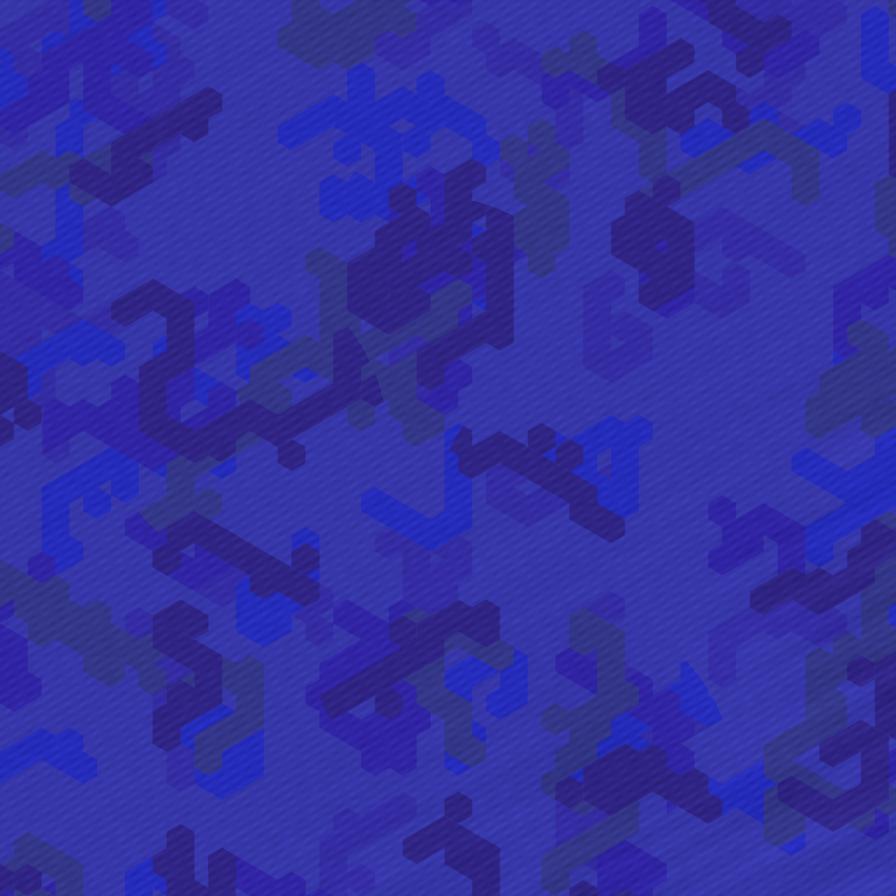
Reproduce this pattern procedurally as a WebGL 1 fragment shader.

```glsl
precision highp float;
// Blue woven camouflage: five layers of angular clumps over an indigo ground.
// Each clump is a random walk along hexagon edge directions, drawn with a
// hexagonal brush and a few side stamps; twill and faint creases shade it.

uniform vec2 u_resolution;

#define CELL 0.2         // spacing of the clumps in one layer
#define BRUSH 0.0155     // half width of the hexagonal brush
#define STEPS 6          // strokes in one clump
#define STAMP_SHARE 0.45 // share of strokes that carry a side hexagon
#define THREADS 96.0     // twill lines over the canvas height
#define TWILL 0.036      // strength of the weave
#define CREASE 0.06      // strength of the diagonal creases

const float TAU = 6.2831853;
const float SIDE = BRUSH * 1.1547;

const vec3 GROUND = vec3(0.214, 0.214, 0.665);
const vec3 BLUE   = vec3(0.145, 0.170, 0.730);
const vec3 INDIGO = vec3(0.205, 0.172, 0.640);
const vec3 VIOLET = vec3(0.188, 0.142, 0.645);
const vec3 SLATE  = vec3(0.202, 0.212, 0.535);
const vec3 PLUM   = vec3(0.185, 0.142, 0.520);

float hash(vec2 p) {
  vec3 q = fract(vec3(p.xyx) * vec3(0.1031, 0.1030, 0.0973));
  q += dot(q, q.yzx + 33.33);
  return fract((q.x + q.y) * q.z);
}

vec2 polar(float turns) {
  return vec2(cos(TAU * turns), sin(TAU * turns));
}

float gradientNoise(vec2 p) {
  vec2 i = floor(p), f = fract(p);
  vec2 u = f * f * f * (f * (f * 6.0 - 15.0) + 10.0);
  float a = dot(polar(hash(i)), f);
  float b = dot(polar(hash(i + vec2(1.0, 0.0))), f - vec2(1.0, 0.0));
  float c = dot(polar(hash(i + vec2(0.0, 1.0))), f - vec2(0.0, 1.0));
  float d = dot(polar(hash(i + 1.0)), f - 1.0);
  return mix(mix(a, b, u.x), mix(c, d, u.x), u.y);
}

// Hexagon norm with vertical flat sides
float hexDist(vec2 p) {
  p = abs(p);
  return max(p.x, dot(p, vec2(0.5, 0.866)));
}

// Nearest point of the triangular lattice below p
vec2 snapToLattice(vec2 p) {
  float i = floor(p.x / (0.866 * SIDE));
  float j = floor(p.y / SIDE - 0.5 * i);
  return SIDE * vec2(0.866 * i, j + 0.5 * i);
}

// Distance to one clump: a curling walk of hexagonal strokes
float walkDist(vec2 p, vec2 seed) {
  float dist = 1.0;
  float heading = floor(6.0 * hash(seed + 3.7));
  float curl = hash(seed + 8.1) < 0.5 ? -1.0 : 1.0;
  for (int s = 0; s < STEPS; s++) {
    vec2 key = seed + float(s) * vec2(7.3, 3.9);
    vec2 dir = polar((heading + 0.5) / 6.0);
    float len = SIDE * (1.0 + floor(2.4 * hash(key + 1.3)));
    dist = min(dist, hexDist(p - dir * clamp(dot(p, dir), 0.0, len)));
    p -= dir * len;
    if (hash(key + 5.9) < STAMP_SHARE) {
      float side = floor(6.0 * hash(key + 9.2));
      dist = min(dist, hexDist(p - 2.0 * BRUSH * polar(side / 6.0)));
    }
    float bend = hash(key + 12.6);
    heading += curl * (bend < 0.58 ? 1.0 : (bend < 0.8 ? 0.0 : -1.0));
  }
  return dist;
}

// Coverage of one layer of scattered clumps
float clumps(vec2 p, float layer, float density) {
  float dist = 1.0;
  vec2 home = floor(p / CELL);
  for (int y = -1; y <= 1; y++) {
    for (int x = -1; x <= 1; x++) {
      vec2 cell = home + vec2(float(x), float(y));
      vec2 seed = cell + layer * vec2(31.7, 17.3) + 50.0;
      vec2 jitter = vec2(hash(seed), hash(seed + 21.4));
      vec2 q = p - snapToLattice((cell + jitter) * CELL);
      if (hash(seed + 40.2) > density || dot(q, q) > CELL * CELL) continue;
      dist = min(dist, walkDist(q, seed));
    }
  }
  float soft = 0.9 / u_resolution.y;
  return 1.0 - smoothstep(-soft, soft, dist - BRUSH);
}

// Fine slanted threads with uneven strength
float twill(vec2 p) {
  float slant = p.y - 0.6 * p.x;
  float thread = sin(TAU * THREADS * slant);
  float breaks = 0.65 + 0.35 * sin(TAU * THREADS * 0.6 * (p.x + 0.4 * p.y));
  return thread * breaks + 0.8 * gradientNoise(vec2(p.x * 70.0, slant * 150.0));
}

// Long soft folds, strongest toward the lower right
float crease(vec2 p) {
  vec2 along = vec2(dot(p, vec2(0.89, 0.45)), dot(p, vec2(-0.45, 0.89)));
  float fold = gradientNoise(along * vec2(4.0, 42.0) + 9.0);
  return fold * mix(0.2, 1.0, smoothstep(0.1, 0.7, p.x - p.y));
}

void main() {
  vec2 p = gl_FragCoord.xy / u_resolution.y;
  vec3 color = GROUND;
  color = mix(color, INDIGO, clumps(p, 1.0, 0.75));
  color = mix(color, BLUE, clumps(p, 2.0, 0.85));
  color = mix(color, VIOLET, clumps(p, 3.0, 0.8));
  color = mix(color, SLATE, clumps(p, 4.0, 0.8));
  color = mix(color, PLUM, clumps(p, 5.0, 0.7));
  float shade = TWILL * twill(p) + CREASE * crease(p);
  gl_FragColor = vec4(color + shade * vec3(0.5, 0.5, 1.0), 1.0);
}
```
